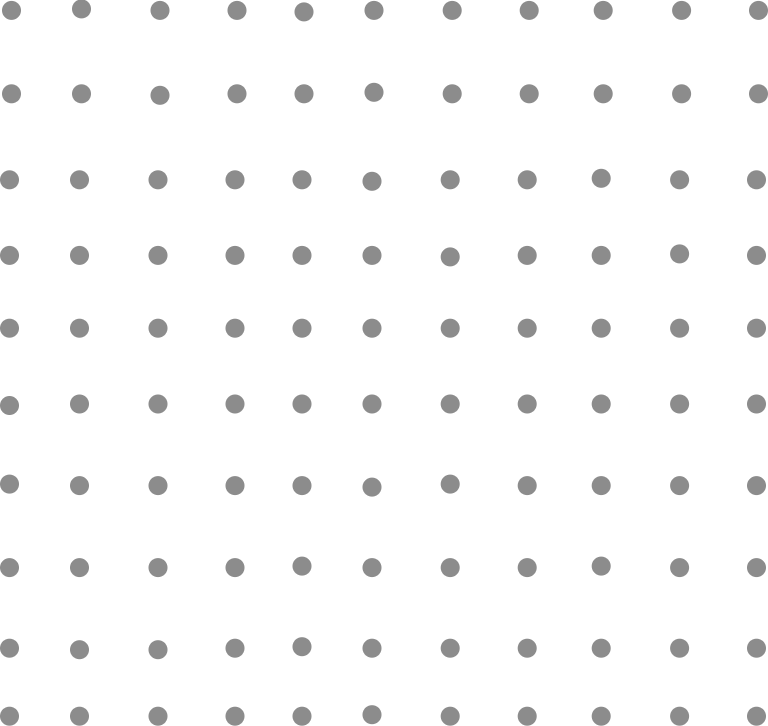
Reproduce this pattern procedurally as a WebGL 1 fragment shader.

```glsl
precision highp float;
// Grey round dots on white, 11 columns by 10 rows, on an uneven hand-placed grid.
// Each pixel finds its nearest column and row guide, then measures the distance
// to the dot at their crossing; a hash nudges a few dots off their row.

uniform vec2 u_resolution;

const float CANVAS_WIDTH = 768.0;   // design units across the canvas
const float DOT_RADIUS = 9.5;
const float NUDGE = 1.5;            // offset of a misplaced dot
const float NUDGED_SHARE = 0.14;    // fraction of dots misplaced
const float TOP_ROWS_END = 137.0;   // rows above this line sit further right
const float TOP_ROWS_SHIFT = 2.0;
const vec3 PAPER = vec3(1.0);
const vec3 DOT_GREY = vec3(0.55);

float hash(vec2 cell, float seed) {
  return fract(sin(dot(cell, vec2(12.99, 78.23)) + seed) * 4375.85);
}

// Nearest to x among four guide lines and the best one found so far
float nearestGuide(float x, vec4 guides, float best) {
  for (int i = 0; i < 4; i++) {
    best = abs(x - guides[i]) < abs(x - best) ? guides[i] : best;
  }
  return best;
}

float nearestColumn(float x) {
  float best = nearestGuide(x, vec4(9.5, 79.5, 158.0, 235.0), 9.5);
  best = nearestGuide(x, vec4(302.0, 372.0, 450.2, 527.2), best);
  return nearestGuide(x, vec4(601.2, 679.6, 756.5, 756.5), best);
}

// Rows are measured downward from the top edge
float nearestRow(float y) {
  float best = nearestGuide(y, vec4(10.4, 93.8, 179.8, 255.4), 10.4);
  best = nearestGuide(y, vec4(328.2, 404.0, 485.6, 567.6), best);
  return nearestGuide(y, vec4(648.2, 716.2, 716.2, 716.2), best);
}

// Small vertical misplacement, up or down, for a few of the dots
float rowNudge(vec2 cell, float share, float amount) {
  float chosen = step(hash(cell, 1.7), share);
  float direction = hash(cell, 4.3) < 0.5 ? -1.0 : 1.0;
  return chosen * direction * amount;
}

float discCoverage(vec2 offset, float radius, float pixel) {
  return clamp(0.5 + (radius - length(offset)) / pixel, 0.0, 1.0);
}

void main() {
  float pixel = CANVAS_WIDTH / u_resolution.x;
  vec2 p = vec2(gl_FragCoord.x, u_resolution.y - gl_FragCoord.y) * pixel;
  p.x -= TOP_ROWS_SHIFT * step(p.y, TOP_ROWS_END);

  // Dot centre at the closest crossing of guides
  vec2 crossing = vec2(nearestColumn(p.x), nearestRow(p.y));
  vec2 centre = crossing;
  centre.y += rowNudge(floor(crossing), NUDGED_SHARE, NUDGE);

  float ink = discCoverage(p - centre, DOT_RADIUS, pixel);
  gl_FragColor = vec4(mix(PAPER, DOT_GREY, ink), 1.0);
}
```
